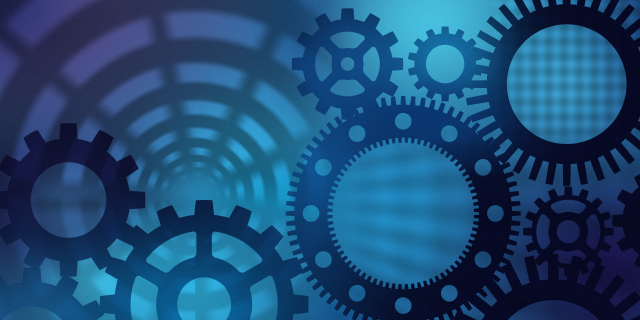
Give the GLSL for this background, as a WebGL 2 fragment shader.

```glsl
#version 300 es
precision highp float;
uniform vec2 u_resolution;
out vec4 outColor;

#define TAU 6.2831853
#define VANISH vec2(0.61, 0.385)
#define RING_RATIO 0.32
#define SPOKE_STEP 0.66
#define TUNNEL_DEPTH 0.24
#define LATTICE_DEPTH 0.16
#define GRAIN 0.012

float hash(vec2 p) {
  vec3 h = fract(vec3(p.xyx) * 0.1031);
  h += dot(h, h.yzx + 33.33);
  return fract((h.x + h.y) * h.z);
}

// Soft elliptical patch of colour
vec3 glow(vec3 base, vec2 p, vec2 center, vec2 radius, vec3 color) {
  vec2 d = (p - center) / radius;
  return mix(base, color, exp(-dot(d, d)));
}

// Signed angle to the closest of n evenly spaced directions
float sectorAngle(vec2 q, float n, float phase) {
  return (fract(atan(q.x, q.y) * n / TAU + phase + 0.5) - 0.5) * TAU / n;
}

float toothedDisc(vec2 q, float outer, float root, float n) {
  float r = length(q);
  float halfWidth = mix(0.28, 0.2, clamp((r - root) / (outer - root), 0.0, 1.0)) * TAU / n;
  float side = (abs(sectorAngle(q, n, 0.0)) - halfWidth) * r;
  return max(r - outer, min(r - root, side));
}

float gear(vec2 q, float outer, float root, float n, float bore) {
  return max(toothedDisc(q, outer, root, n), bore - length(q));
}

// Ring openings separated by straight spokes
float windows(vec2 q, float inner, float outer, float n, float phase, float spoke) {
  float r = length(q);
  float across = abs(sin(sectorAngle(q, n, phase))) * r;
  vec2 d = vec2(abs(r - 0.5 * (inner + outer)) - 0.5 * (outer - inner), spoke - across) + 0.012;
  return length(max(d, 0.0)) + min(max(d.x, d.y), 0.0) - 0.012;
}

float boltHoles(vec2 q, float orbit, float radius, float n) {
  float a = sectorAngle(q, n, 0.0);
  return length(length(q) * vec2(sin(a), cos(a)) - vec2(0.0, orbit)) - radius;
}

float gearTrain(vec2 p) {
  vec2 q = p - vec2(1.086, 0.800);
  float d = max(gear(q, 0.174, 0.141, 12.0, 0.021), -windows(q, 0.050, 0.101, 4.0, 0.5, 0.016));
  d = min(d, gear(p - vec2(1.391, 0.800), 0.117, 0.096, 14.0, 0.060));
  d = min(d, gear(p - vec2(1.771, 0.737), 0.318, 0.250, 36.0, 0.187));
  d = min(d, gear(p - vec2(0.214, 0.375), 0.240, 0.193, 12.0, 0.118));
  d = min(d, gear(p - vec2(1.729, -0.133), 0.340, 0.260, 28.0, 0.195));
  d = min(d, gear(p - vec2(0.100, -0.083), 0.247, 0.203, 12.0, 0.125));
  d = min(d, gear(p - vec2(2.080, 0.310), 0.167, 0.135, 12.0, 0.070));
  q = p - vec2(0.638, 0.049);
  d = min(d, max(gear(q, 0.326, 0.281, 16.0, 0.084), -windows(q, 0.150, 0.230, 6.0, 0.0, 0.024)));
  q = p - vec2(1.776, 0.276);
  d = min(d, max(gear(q, 0.141, 0.115, 16.0, 0.036), -windows(q, 0.062, 0.100, 4.0, 0.5, 0.014)));
  // Large ring with teeth on both rims
  q = p - vec2(1.260, 0.333);
  float ring = max(toothedDisc(q, 0.367, 0.340, 72.0), -toothedDisc(q, 0.237, 0.221, 72.0));
  return min(d, max(ring, -boltHoles(q, 0.288, 0.026, 12.0)));
}

// Blurred tunnel of rings and dark radial seams
float tunnel(vec2 p) {
  vec2 q = p - VANISH;
  float r = length(q) + 0.01;
  float rings = smoothstep(-0.5, 0.7, cos(TAU * (log(r) / RING_RATIO + 1.885)));
  float seam = abs(fract((atan(q.x, q.y) + 0.21) / SPOKE_STEP + 0.5) - 0.5) * SPOKE_STEP * r;
  float panels = rings * smoothstep(0.0, 0.055, seam);
  float reach = 1.0 - smoothstep(0.78, 1.12, p.x);
  return (panels - 0.6) * reach * mix(0.4, 1.0, smoothstep(-0.03, 0.08, q.y)) * smoothstep(0.02, 0.15, r);
}

// Soft crossing bars that fan out from the vanishing point
float lattice(vec2 p) {
  vec2 q = p - VANISH;
  float upper = smoothstep(0.50, 0.62, p.y);
  float fan = cos(TAU * q.y / max(q.x, 0.2) / 0.13);
  float bars = mix(fan + 0.4 * cos(TAU * p.x / 0.12), cos(TAU * p.x / 0.047) + cos(TAU * p.y / 0.047), upper);
  return bars * smoothstep(1.0, 1.25, p.x) * mix(1.0, smoothstep(1.5, 1.65, p.x), upper);
}

vec3 backdrop(vec2 p) {
  vec3 c = vec3(0.12, 0.40, 0.58);
  c = glow(c, p, vec2(0.15, 0.95), vec2(0.75, 0.50), vec3(0.27, 0.25, 0.45));
  c = glow(c, p, vec2(0.00, 1.00), vec2(0.22, 0.22), vec3(0.15, 0.17, 0.38));
  c = glow(c, p, vec2(0.00, 0.35), vec2(0.38, 0.25), vec3(0.12, 0.13, 0.32));
  c = glow(c, p, vec2(0.80, 0.50), vec2(0.30, 0.25), vec3(0.16, 0.54, 0.71));
  c = glow(c, p, vec2(0.88, 0.38), vec2(0.22, 0.10), vec3(0.08, 0.54, 0.72));
  c = glow(c, p, vec2(1.35, 0.93), vec2(0.30, 0.28), vec3(0.28, 0.75, 0.87));
  c = glow(c, p, vec2(0.93, 0.95), vec2(0.12, 0.20), vec3(0.12, 0.32, 0.52));
  c = glow(c, p, vec2(0.35, 0.12), vec2(0.18, 0.13), vec3(0.25, 0.69, 0.82));
  c = glow(c, p, vec2(0.60, 0.10), vec2(0.30, 0.22), vec3(0.17, 0.65, 0.82));
  c = glow(c, p, vec2(1.90, 0.15), vec2(0.40, 0.35), vec3(0.09, 0.07, 0.27));
  c = glow(c, p, vec2(1.10, 0.00), vec2(0.17, 0.13), vec3(0.07, 0.30, 0.52));
  c = glow(c, p, vec2(2.00, 0.90), vec2(0.17, 0.30), vec3(0.10, 0.25, 0.45));
  c = glow(c, p, vec2(1.22, 0.35), vec2(0.22, 0.25), vec3(0.12, 0.50, 0.70));
  c = glow(c, p, vec2(1.75, 0.74), vec2(0.19, 0.20), vec3(0.20, 0.54, 0.70));
  c = glow(c, p, vec2(0.21, 0.375), vec2(0.13), vec3(0.20, 0.36, 0.57));
  return glow(c, p, vec2(0.25, 0.36), vec2(0.28, 0.025), c * 0.75);
}

vec3 gearTint(vec2 p) {
  vec3 c = vec3(0.025, 0.035, 0.14);
  c = glow(c, p, vec2(0.20, 0.42), vec2(0.30, 0.25), vec3(0.08, 0.09, 0.25));
  c = glow(c, p, vec2(0.10, 0.03), vec2(0.30, 0.18), vec3(0.10, 0.32, 0.52));
  c = glow(c, p, vec2(0.60, 0.02), vec2(0.36, 0.25), vec3(0.04, 0.40, 0.62));
  c = glow(c, p, vec2(0.98, 0.50), vec2(0.25, 0.33), vec3(0.06, 0.32, 0.56));
  c = glow(c, p, vec2(1.09, 0.80), vec2(0.22), vec3(0.06, 0.27, 0.50));
  c = glow(c, p, vec2(1.39, 0.82), vec2(0.20), vec3(0.08, 0.45, 0.67));
  return glow(c, p, vec2(1.35, 0.62), vec2(0.25, 0.12), vec3(0.04, 0.21, 0.44));
}

void main() {
  vec2 p = gl_FragCoord.xy / u_resolution.y;
  float light = 1.0 + TUNNEL_DEPTH * 2.0 * tunnel(p) + LATTICE_DEPTH * 0.5 * lattice(p);
  float cover = clamp(0.5 - gearTrain(p) * u_resolution.y, 0.0, 1.0);
  vec3 color = mix(backdrop(p) * light, gearTint(p) * mix(1.0, light, 0.6), cover);
  color += (hash(floor(p * 256.0)) - 0.5) * GRAIN;
  outColor = vec4(color, 1.0);
}
```
